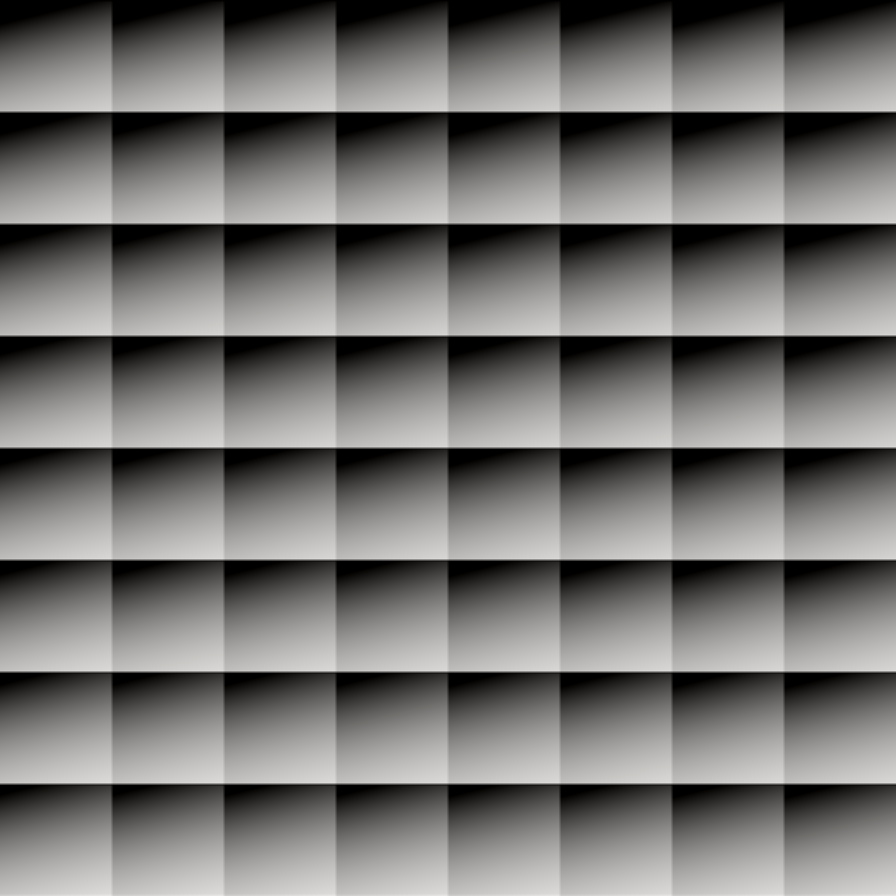
A three.js fragment shader for this pattern:

```glsl
// A square grid of shaded tiles, each fading from black at its upper left to
// pale grey along its base. A tilted ramp passes through a saturating curve,
// the rows lighten toward the bottom, and thin seams divide them.

#define TILES 8.0          // tiles across and down
#define TILT 0.25          // rightward lift of the ramp, in tile heights
#define BLACK_DEPTH 0.17   // ramp position where grey begins
#define ROW_SHIFT 0.12     // ramp change from top row to bottom row
#define COLUMN_SHIFT 0.03  // ramp change from right column to left column
#define WHITE_LEVEL 1.14   // level the curve would approach
#define FALLOFF 0.8        // ramp length of the curve
#define SEAM 0.018         // seam width, in tile heights
#define SEAM_SHADE 0.75    // darkening at the top of a tile
#define SEAM_LIGHT 0.04    // lightening at the foot of a tile
#define EDGE 0.0006        // spacing of the smoothing samples

varying vec2 vUv;

float tileShade(vec2 canvas) {
  vec2 grid = clamp(canvas, 0.0, 0.99999) * TILES;
  vec2 tile = floor(grid);
  vec2 local = fract(grid);
  float depth = 1.0 - local.y;

  // Centred drift of the ramp over the whole grid
  vec2 drift = 0.5 - tile / (TILES - 1.0);
  float ramp = depth + TILT * local.x - BLACK_DEPTH
             + dot(drift, vec2(COLUMN_SHIFT, ROW_SHIFT));
  float shade = WHITE_LEVEL * (1.0 - exp(-max(ramp, 0.0) / FALLOFF));

  // Dark upper seam and pale lower rim
  shade *= 1.0 - SEAM_SHADE * (1.0 - smoothstep(0.5 * SEAM, SEAM, depth));
  shade += SEAM_LIGHT * (1.0 - smoothstep(0.5 * SEAM, SEAM, local.y));
  return shade;
}

void main() {
  // Average a small neighbourhood to soften the tile edges
  float shade = 0.0;
  for (int j = -1; j <= 1; j++) {
    for (int i = -1; i <= 1; i++) {
      shade += tileShade(vUv + EDGE * vec2(float(i), float(j)));
    }
  }
  shade /= 9.0;

  // Slightly warm grey
  vec3 warmGrey = shade - vec3(0.0, 0.004, 0.012);
  gl_FragColor = vec4(clamp(warmGrey, 0.0, 1.0), 1.0);
}
```
